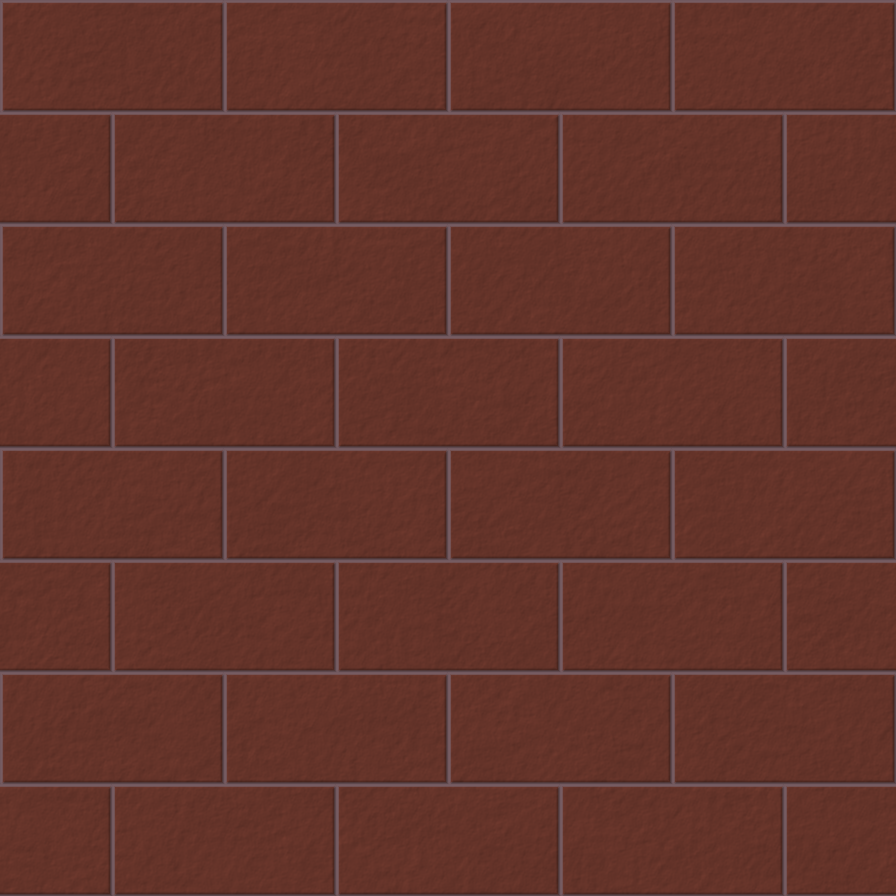
Give the GLSL for this texture, as a WebGL 2 fragment shader.

```glsl
#version 300 es
precision highp float;
// Running-bond wall of rough red-brown bricks with thin mauve mortar joints.
uniform vec2 u_resolution;
out vec4 fragColor;

float hash(vec2 p) {
    vec3 q = fract(vec3(p.xyx) * 0.1031);
    q += dot(q, q.yzx + 33.33);
    return fract((q.x + q.y) * q.z);
}

float valueNoise(vec2 p) {
    vec2 cell = floor(p);
    vec2 f = fract(p);
    f = f * f * (3.0 - 2.0 * f);
    return mix(mix(hash(cell), hash(cell + vec2(1, 0)), f.x),
               mix(hash(cell + vec2(0, 1)), hash(cell + vec2(1, 1)), f.x), f.y);
}

// Rough clay surface: each octave is finer and shallower.
float grain(vec2 p) {
    float sum = 0.0;
    float amplitude = 0.75;
    p *= 105.0;
    for (int i = 0; i < 3; i++) {
        sum += amplitude * (valueNoise(p) - 0.5);
        p = mat2(1.6, 1.2, -1.2, 1.6) * p + 17.3;
        amplitude *= 0.5;
    }
    return sum;
}

// 1 on a brick, 0 in a joint: 4 bricks across, 8 courses, alternate ones shifted by half.
float brickMask(vec2 p, float softness) {
    p += vec2(-0.0006, 0.0006);
    vec2 grid = p * vec2(4.0, 8.0);
    grid.x += 0.5 * mod(floor(grid.y) + 1.0, 2.0);
    vec2 f = fract(grid);
    vec2 toJoint = min(f, 1.0 - f) / vec2(4.0, 8.0);
    float d = min(toJoint.x, toJoint.y);
    return smoothstep(0.0025 - softness, 0.0025 + softness, d);
}

void main() {
    float shortSide = min(u_resolution.x, u_resolution.y);
    vec2 uv = gl_FragCoord.xy / shortSide;
    float brick = brickMask(uv, max(0.001, 0.5 / shortSide));

    // Base colours, with a faint uneven firing of the clay
    vec3 clay = vec3(0.392, 0.200, 0.160);
    clay *= 1.0 + 0.03 * (valueNoise(uv * 26.0) - 0.5);
    vec3 mortar = vec3(0.45, 0.352, 0.375);
    vec3 color = mix(mortar, clay, brick);

    // Bevels lit from the upper left: deep shadow, faint highlight
    vec2 bevelStep = vec2(-0.0012, 0.0012);
    float bevel = brickMask(uv - bevelStep, 0.0024) - brickMask(uv + bevelStep, 0.0024);
    color *= 1.0 + 0.40 * min(bevel, 0.0) + 0.06 * max(bevel, 0.0);

    // Embossed grain on the brick faces
    vec2 grainStep = vec2(-0.0006, 0.0006);
    float slope = grain(uv - grainStep) - grain(uv + grainStep);
    color *= 1.0 + 0.32 * brick * slope;

    fragColor = vec4(color, 1.0);
}
```
